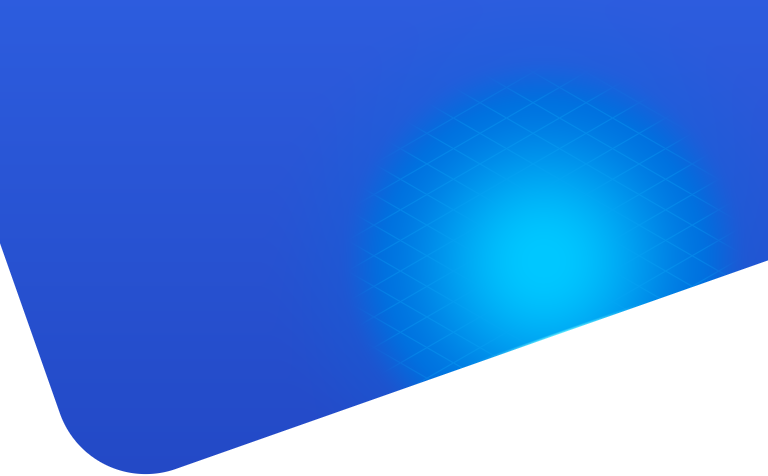
A Shadertoy shader for this background:

```glsl
// Tilted blue panel with a rounded corner, a cyan glow and a faint diamond lattice on white.

const vec3 PAPER = vec3(1.0);
const vec3 PANEL_TOP = vec3(0.175, 0.362, 0.870);
const vec3 PANEL_BOTTOM = vec3(0.135, 0.285, 0.775);
const vec3 GLOW_CORE = vec3(0.0, 0.780, 1.0);
const vec3 GLOW_RIM = vec3(0.0, 0.430, 0.870);
const vec3 LATTICE = vec3(0.05, 0.660, 0.970);
const vec3 EDGE_LIGHT = vec3(0.45, 0.960, 1.0);

const float TILT = 0.3386;
const float CORNER_RADIUS = 0.191;
const vec2 CORNER_CENTER = vec2(0.306, 0.195);
const vec2 GLOW_CENTER = vec2(1.1426, 0.451);
const vec2 LATTICE_ORIGIN = vec2(0.7855, 0.527);

// Falls from 1 to 0 as x goes from near to far.
float fade(float near, float far, float x) {
    return 1.0 - smoothstep(near, far, x);
}

// Position in axes turned by an angle about a pivot.
vec2 toLocal(vec2 p, vec2 pivot, float angle) {
    float c = cos(angle), s = sin(angle);
    p -= pivot;
    return vec2(c * p.x + s * p.y, c * p.y - s * p.x);
}

// Signed distance to a quadrant with a rounded corner.
float roundedQuadrant(vec2 q, float radius) {
    return length(min(q, 0.0)) + min(max(-q.x, -q.y), 0.0) - radius;
}

// Distance to the nearest of two families of sloping parallel lines.
float latticeDistance(vec2 p, float slope, float period) {
    vec2 heights = vec2(p.y - slope * p.x, p.y + slope * p.x);
    vec2 gaps = abs(fract(heights / period + 0.5) - 0.5) * period;
    return min(gaps.x, gaps.y) / sqrt(1.0 + slope * slope);
}

// Disc with a soft border and a wider halo.
float glowCoverage(float r) {
    return 0.76 * fade(0.325, 0.435, r) + 0.24 * fade(0.36, 0.60, r);
}

vec3 glowColor(float r) {
    return mix(GLOW_CORE, GLOW_RIM, smoothstep(0.0, 1.0, (r - 0.02) / 0.36));
}

void mainImage(out vec4 fragColor, in vec2 fragCoord) {
    vec2 p = fragCoord / iResolution.y;
    float pixel = 1.0 / iResolution.y;
    float r = distance(p, GLOW_CENTER);

    // Panel gradient and glow
    vec3 color = mix(PANEL_BOTTOM, PANEL_TOP, p.y);
    color = mix(color, glowColor(r), glowCoverage(r));

    // Lattice, strongest near the rim of the glow
    float gap = latticeDistance(p - LATTICE_ORIGIN, 0.577, 0.0643);
    float line = fade(0.0, max(0.0020, 1.2 * pixel), gap);
    float ring = smoothstep(0.10, 0.25, r) * fade(0.32, 0.42, r);
    color = mix(color, LATTICE, 0.30 * line * ring);

    // Light caught along the lower edge
    vec2 q = toLocal(p, CORNER_CENTER, TILT);
    float along = fade(0.0, 0.21, abs(q.x - 0.853));
    float sliver = fade(0.0, 0.006, q.y + CORNER_RADIUS);
    color = mix(color, EDGE_LIGHT, 0.8 * along * sliver);

    // Panel cutout
    float d = roundedQuadrant(q, CORNER_RADIUS);
    color = mix(PAPER, color, clamp(0.5 - d / pixel, 0.0, 1.0));
    fragColor = vec4(color, 1.0);
}
```
